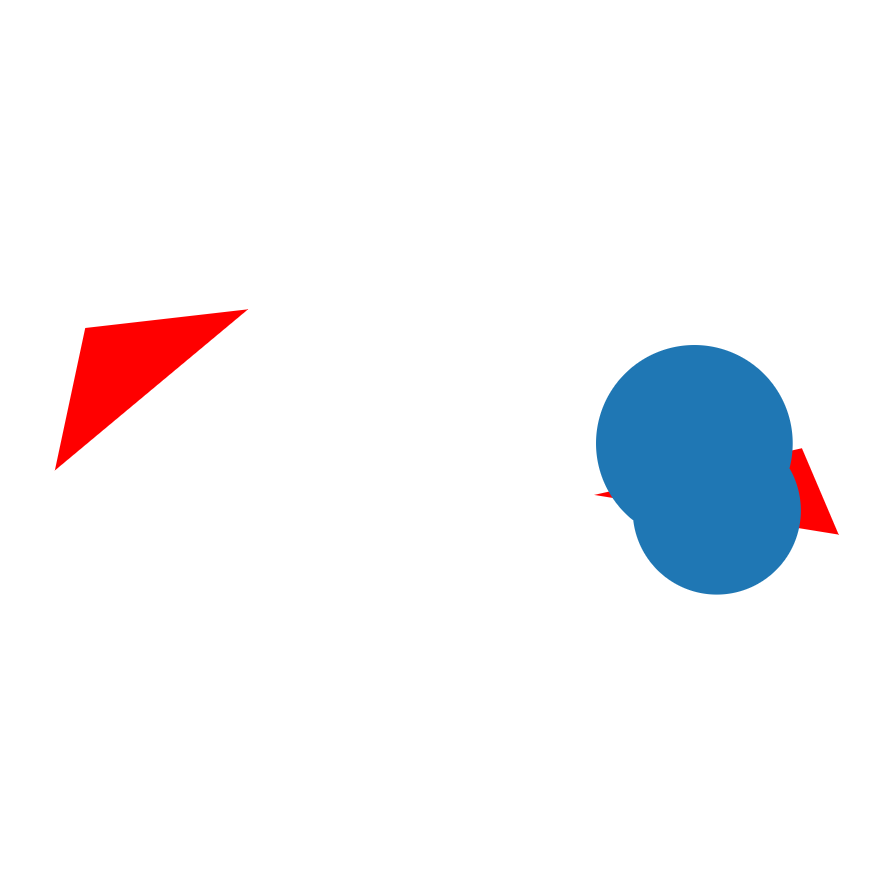
A WebGL 2 fragment shader for this background:

```glsl
#version 300 es
precision highp float;
// Draws two red triangles and two overlapping blue discs on a white ground.

uniform vec2 u_resolution;
out vec4 fragColor;

const vec3 WHITE = vec3(1.0);
const vec3 RED = vec3(1.0, 0.0, 0.0);
const vec3 BLUE = vec3(0.122, 0.467, 0.706);

float discDistance(vec2 p, vec2 center, float radius) {
    return length(p - center) - radius;
}

float segmentDistance(vec2 p, vec2 a, vec2 b) {
    vec2 edge = b - a;
    float along = clamp(dot(p - a, edge) / dot(edge, edge), 0.0, 1.0);
    return length(p - a - edge * along);
}

// Positive when p lies to the left of the line from a to b.
float sideOf(vec2 p, vec2 a, vec2 b) {
    vec2 edge = b - a;
    vec2 offset = p - a;
    return edge.x * offset.y - edge.y * offset.x;
}

// Signed distance to a triangle with clockwise corners.
float triangleDistance(vec2 p, vec2 a, vec2 b, vec2 c) {
    float border = min(segmentDistance(p, a, b),
                       min(segmentDistance(p, b, c), segmentDistance(p, c, a)));
    float outside = max(sideOf(p, a, b), max(sideOf(p, b, c), sideOf(p, c, a)));
    return outside < 0.0 ? -border : border;
}

// Lays a colour over the base with an edge one pixel wide.
vec3 paint(vec3 base, vec3 color, float dist, float pixel) {
    return mix(base, color, clamp(0.5 - dist / pixel, 0.0, 1.0));
}

void main() {
    // Canvas height is one unit.
    float pixel = 1.0 / u_resolution.y;
    vec2 p = gl_FragCoord.xy * pixel;

    // Triangles
    float leftTriangle = triangleDistance(p, vec2(0.0962, 0.6298),
                                          vec2(0.2800, 0.6509), vec2(0.0619, 0.4690));
    float rightTriangle = triangleDistance(p, vec2(0.6706, 0.4414),
                                           vec2(0.9051, 0.4941), vec2(0.9466, 0.3966));

    // Discs
    float upperDisc = discDistance(p, vec2(0.7837, 0.4996), 0.1110);
    float lowerDisc = discDistance(p, vec2(0.8090, 0.4238), 0.0949);

    vec3 color = paint(WHITE, RED, min(leftTriangle, rightTriangle), pixel);
    color = paint(color, BLUE, min(upperDisc, lowerDisc), pixel);
    fragColor = vec4(color, 1.0);
}
```
